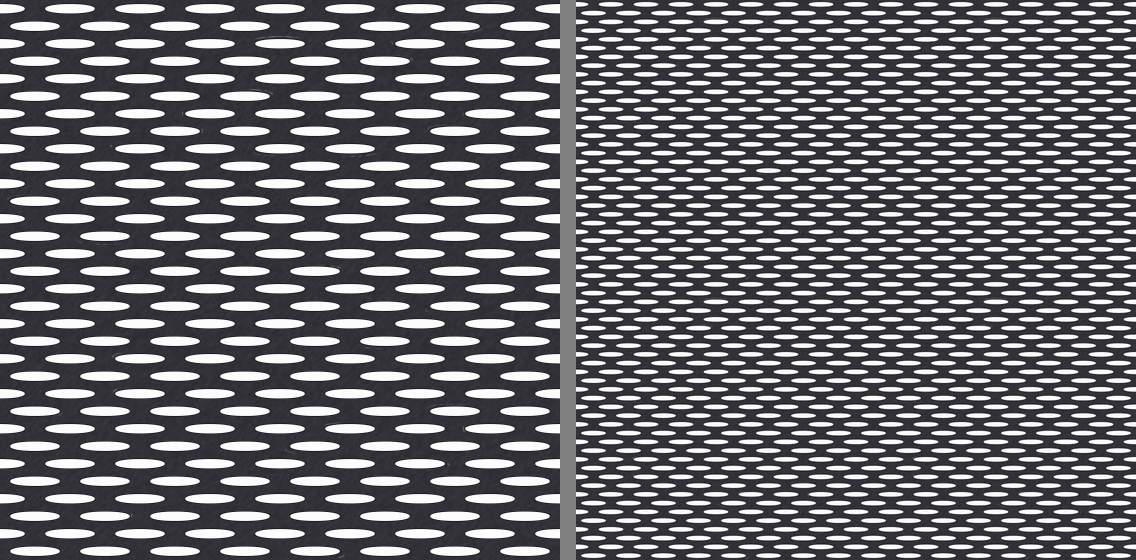
Left: one tile. Right: repeated 2 by 2.
This texture is drawn by a WebGL 1 fragment shader. Its source:

```glsl
precision highp float;

uniform vec2 u_resolution;

float hash(vec2 p) {
  vec3 q = fract(vec3(p.xyx) * 0.1031);
  q += dot(q, q.yzx + 33.33);
  return fract((q.x + q.y) * q.z);
}

// Value noise that wraps after the given whole number of cells
float wrapNoise(vec2 p, vec2 period) {
  vec2 i = floor(p);
  vec2 f = fract(p);
  f = f * f * (3.0 - 2.0 * f);
  vec2 lo = mod(i, period);
  vec2 hi = mod(i + 1.0, period);
  return mix(mix(hash(lo), hash(vec2(hi.x, lo.y)), f.x),
             mix(hash(vec2(lo.x, hi.y)), hash(hi), f.x), f.y);
}

// Approximate signed distance to a slightly squared ellipse
float slotDistance(vec2 p, vec2 halfSize) {
  const float n = 2.2;
  vec2 q = abs(p) / halfSize + 0.001;
  float k = pow(pow(q.x, n) + pow(q.y, n), 1.0 / n);
  vec2 gradient = pow(q / k, vec2(n - 1.0)) / halfSize;
  return (k - 1.0) / length(gradient);
}

// Broken pale arc that follows part of the slot outline
float scuff(vec2 local, float d, vec2 id, vec2 halfSize, float pixel) {
  float present = step(0.87, hash(id + 17.0));
  float offset = mix(0.0025, 0.0065, hash(id + 31.0));
  float turn = 6.2832 * hash(id + 53.0);
  float span = mix(0.3, 0.9, hash(id + 71.0));
  float angle = atan(local.y / halfSize.y, local.x / halfSize.x + 0.00001);
  float away = abs(mod(angle - turn + 3.1416, 6.2832) - 3.1416);
  float arc = 1.0 - smoothstep(span * 0.4, span, away);
  float line = 1.0 - smoothstep(0.0, 0.0009 + 0.5 * pixel, abs(d - offset));
  float breaks = smoothstep(0.2, 0.7, wrapNoise(local * 160.0 + id * 9.0, vec2(512.0)));
  return present * arc * line * breaks * mix(0.4, 1.0, hash(id + 97.0));
}

void main() {
  vec2 uv = gl_FragCoord.xy / u_resolution;
  float pixel = 1.0 / min(u_resolution.x, u_resolution.y);

  // Staggered rows of slots
  vec2 grid = vec2(8.0, 32.0);
  vec2 cell = uv * grid;
  float row = floor(cell.y);
  cell.x += 0.5 * mod(row, 2.0);
  vec2 id = vec2(mod(floor(cell.x), grid.x), row);
  vec2 local = (fract(cell) - 0.5) / grid;
  vec2 halfSize = vec2(0.0443, 0.0084);
  float d = slotDistance(local, halfSize);

  // Dark sheet with diagonal and fine grain
  float streaks = wrapNoise(vec2(uv.x + uv.y, uv.x - uv.y) * vec2(70.0, 180.0), vec2(70.0, 180.0));
  float grain = wrapNoise(uv * 256.0, vec2(256.0));
  vec3 color = vec3(0.20, 0.19, 0.22);
  color += 0.03 * (streaks - 0.5) + 0.025 * (grain - 0.5);

  // Scuffs and shaded rims
  color = mix(color, vec3(0.58, 0.58, 0.59), 0.6 * scuff(local, d, id, halfSize, pixel));
  color = mix(color, vec3(0.12, 0.11, 0.15), 1.0 - smoothstep(0.0009, 0.0022, d));

  // Open slots
  float opening = clamp(0.5 - d / pixel, 0.0, 1.0);
  color = mix(color, vec3(0.99), opening);

  gl_FragColor = vec4(color, 1.0);
}
```
